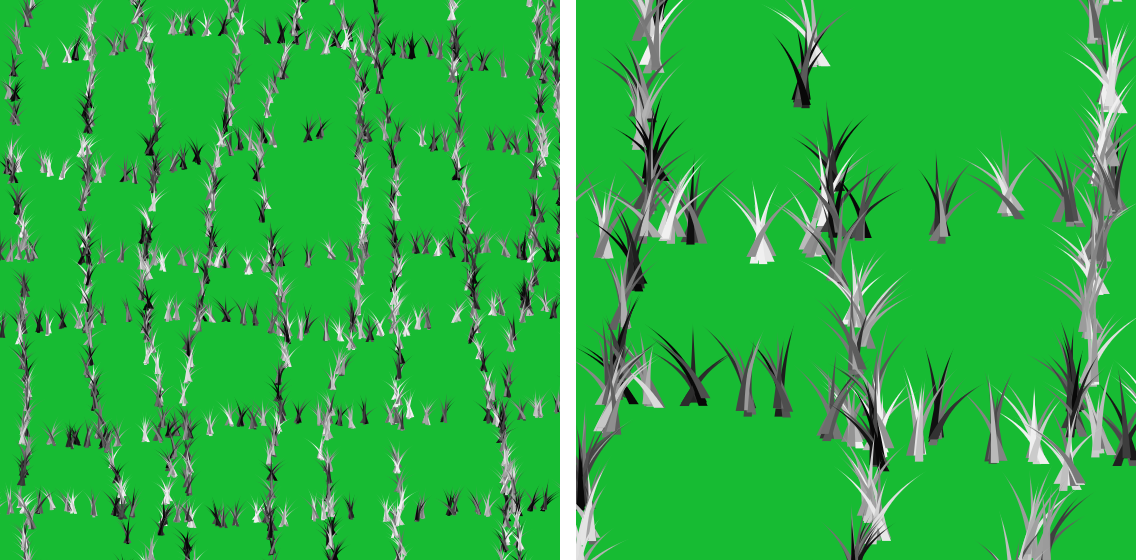
Left, the full canvas; right, a detail of the centre.
A WebGL 1 fragment shader for this pattern:

```glsl
precision highp float;
// Tufts of grey grass planted along a loose, wavering grid on flat green.
// Every row and column is a noise-bent line with tufts at jittered slots;
// each tuft is a fan of tapered blades that cross near the foot and curl out.

uniform vec2 u_resolution;

#define GREEN vec3(0.092, 0.735, 0.200)
#define ROWS 6.0
#define COLUMNS 9.0
#define ROW_SPACING 0.026
#define COLUMN_SPACING 0.0195
#define GAP_CHANCE 0.12
#define ROW_DRIFT 0.050
#define COLUMN_DRIFT 0.065
#define TUFT_HEIGHT 0.060
#define TUFT_REACH 0.042
#define BLADE_HALF_WIDTH 0.0025
#define BLADES 7

float hash(vec2 p) {
  vec3 q = fract(p.xyx * 0.1031 + 0.37);
  q += dot(q, q.yzx + 33.33);
  return fract((q.x + q.y) * q.z);
}

// Smooth 1D noise in -1..1, different for every line.
float drift(float t, float id) {
  float cell = floor(t);
  float f = t - cell;
  f = f * f * (3.0 - 2.0 * f);
  return 2.0 * mix(hash(vec2(cell, id)), hash(vec2(cell + 1.0, id)), f) - 1.0;
}

// Paints one tuft; p is relative to its root.
void paintTuft(vec2 p, vec2 seed, float pixel, inout vec3 color) {
  if (abs(p.x) > TUFT_REACH || p.y < -0.002 || p.y > TUFT_HEIGHT + 0.006) return;
  float tone = mix(0.08, 0.86, hash(seed + 5.7));
  float tilt = 0.3 * (hash(seed + 9.1) - 0.5);

  for (int i = 0; i < BLADES; i++) {
    vec2 key = seed * 1.7 + vec2(float(i) * 13.1, float(i) * 7.3);
    float lean = 2.0 * hash(key) - 1.0 + tilt;
    float bladeHeight = TUFT_HEIGHT * mix(0.6, 1.0, hash(key + 3.3));
    bladeHeight *= 1.0 - 0.2 * abs(lean);
    float y = p.y - 0.006 * hash(key + 8.9);
    float s = clamp(y / bladeHeight, 0.0, 1.0);

    // Centre line: straight leg, then an outward curl.
    float foot = -0.0065 * lean + 0.004 * (hash(key + 6.1) - 0.5);
    float center = foot + lean * (0.019 * s + 0.018 * s * s * s);
    float slope = lean * (0.019 + 0.054 * s * s) / bladeHeight;
    float d = abs(p.x - center) / sqrt(1.0 + slope * slope);

    float halfWidth = BLADE_HALF_WIDTH * pow(1.0 - s, 1.2);
    float cover = clamp((halfWidth - d) / pixel + 0.5, 0.0, 1.0);
    cover *= min(1.0, 2.0 * halfWidth / pixel);
    cover *= clamp(y / pixel + 0.5, 0.0, 1.0);

    float shade = clamp(tone + 0.55 * (hash(key + 2.2) - 0.5), 0.03, 0.94);
    color = mix(color, vec3(shade), cover);
  }
}

// Plants tufts along one line, far ones first.
void plantLine(vec2 uv, float id, float base, bool upright, float pixel, inout vec3 color) {
  float amount = upright ? COLUMN_DRIFT : ROW_DRIFT;
  float spacing = upright ? COLUMN_SPACING : ROW_SPACING;
  float along = upright ? uv.y - 0.5 * TUFT_HEIGHT : uv.x;
  float across = upright ? uv.x : uv.y;
  if (abs(across - base) > amount + TUFT_HEIGHT + 0.02) return;

  float middle = floor(along / spacing);
  for (int k = -3; k <= 3; k++) {
    float slot = middle - float(k);
    vec2 seed = vec2(slot, id);
    if (hash(seed + 4.4) < GAP_CHANCE) continue;
    float t = (slot + hash(seed + 1.3)) * spacing;
    float waver = amount * drift(t * 3.2 + id * 0.61, id);
    float scatter = 0.014 * (hash(seed + 7.7) - 0.5);
    float place = base + waver + scatter;
    vec2 root = upright ? vec2(place, t) : vec2(t, place);
    paintTuft(uv - root, seed, pixel, color);
  }
}

void main() {
  float pixel = 1.0 / min(u_resolution.x, u_resolution.y);
  vec2 uv = gl_FragCoord.xy * pixel;
  vec3 color = GREEN;

  // Rows from top to bottom, unevenly spaced.
  for (float j = ROWS; j >= -1.0; j--) {
    float id = j + 21.0;
    float base = (j + 0.35 + 0.4 * (hash(vec2(id, 2.0)) - 0.5)) / ROWS;
    plantLine(uv, id, base, false, pixel, color);
  }
  // Columns from left to right.
  for (float j = -1.0; j <= COLUMNS; j++) {
    float id = j + 53.0;
    float base = (j + 0.5 + 0.3 * (hash(vec2(id, 5.0)) - 0.5)) / COLUMNS;
    plantLine(uv, id, base, true, pixel, color);
  }
  gl_FragColor = vec4(color, 1.0);
}
```
